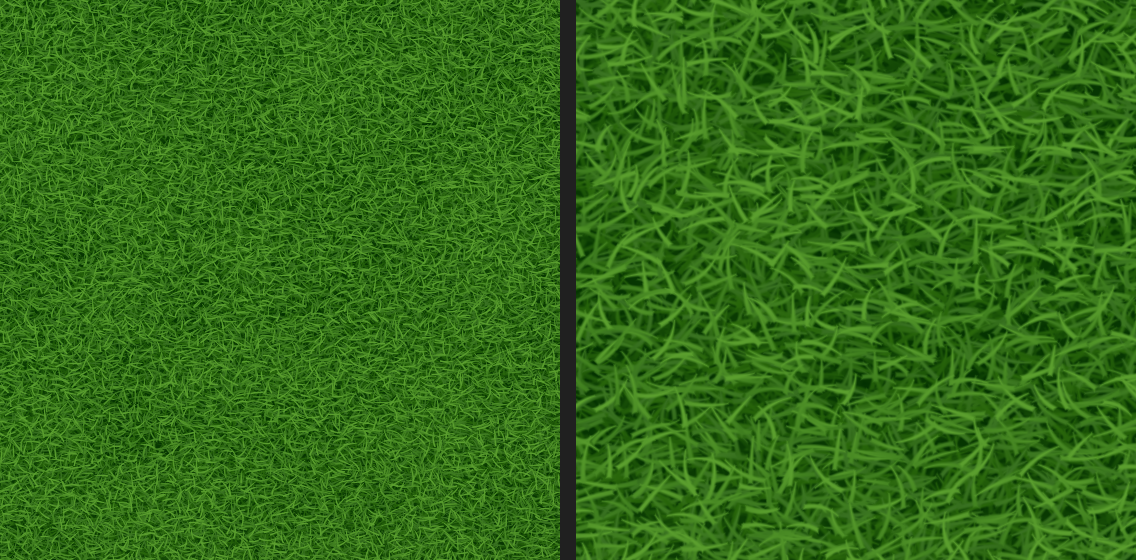
Left: the whole. Right: its middle third, enlarged.
Give the GLSL for this texture, as a WebGL 2 fragment shader.

```glsl
#version 300 es
precision highp float;

uniform vec2 u_resolution;
out vec4 fragColor;

#define LAYERS 14
#define CELLS 60.0
#define HALF_LENGTH 0.0145
#define HALF_WIDTH 0.0014
#define BEND 0.25
#define SOFTNESS 0.0011
#define LAYER_COVER 0.16
#define SHADE_JITTER 0.30
#define ROOT_SHADE 0.14
#define MOTTLE_SCALE 9.0
#define MOTTLE 0.10

const float PI = 3.14159;

// Greens from deep shadow to lit tips, spaced evenly by share of area
const vec3 GREENS[6] = vec3[6](
  vec3(0.04, 0.23, 0.01), vec3(0.11, 0.33, 0.03), vec3(0.16, 0.40, 0.04),
  vec3(0.22, 0.44, 0.13), vec3(0.25, 0.50, 0.12), vec3(0.32, 0.58, 0.16));

// Integer hash: three random values in 0..1
vec3 hash3(ivec3 key) {
  uvec3 v = uvec3(key) * 1664525u + 1013904223u;
  v.x += v.y * v.z;
  v.y += v.z * v.x;
  v.z += v.x * v.y;
  v ^= v >> 16u;
  v.x += v.y * v.z;
  v.y += v.z * v.x;
  v.z += v.x * v.y;
  return vec3(v >> 8u) / 16777216.0;
}

float valueNoise(vec2 p) {
  ivec3 cell = ivec3(floor(p), 99);
  vec2 f = fract(p);
  f = f * f * (3.0 - 2.0 * f);
  float low = mix(hash3(cell).x, hash3(cell + ivec3(1, 0, 0)).x, f.x);
  float high = mix(hash3(cell + ivec3(0, 1, 0)).x, hash3(cell + ivec3(1, 1, 0)).x, f.x);
  return mix(low, high, f.y);
}

// Colour for a brightness rank in 0..1
vec3 grassColor(float rank) {
  float x = clamp((rank - 0.055) / 0.174, -0.4, 5.5);
  int i = int(clamp(floor(x), 0.0, 4.0));
  return mix(GREENS[i], GREENS[i + 1], x - float(i));
}

// Curved, tapered blade: x = coverage, y = position from root (0) to tip (1)
vec2 blade(vec2 p, float angle, float halfLength, float bend, float soft) {
  vec2 axis = vec2(cos(angle), sin(angle));
  vec2 q = vec2(dot(p, axis), dot(p, vec2(-axis.y, axis.x)));
  float s = q.x / halfLength;
  q.y -= bend * halfLength * (s * s - 0.3);
  float along = clamp(0.5 * s + 0.5, 0.0, 1.0);
  float halfWidth = HALF_WIDTH * mix(1.0, 0.2, along * along);
  float d = max(abs(q.y) - halfWidth, abs(q.x) - halfLength);
  return vec2(1.0 - smoothstep(-soft, soft, d), along);
}

void main() {
  vec2 uv = gl_FragCoord.xy / u_resolution.y;
  float soft = max(SOFTNESS, 0.6 / u_resolution.y);
  float mottle = MOTTLE * (valueNoise(uv * MOTTLE_SCALE) - 0.5);
  vec3 color = grassColor(0.04 + mottle);

  // Stack layers from the shaded ground up to the lit top
  for (int layer = 0; layer < LAYERS; layer++) {
    float depthRank = pow(1.0 - LAYER_COVER, float(LAYERS - 1 - layer));
    vec2 grid = uv * CELLS + hash3(ivec3(7, 31, layer)).xy;
    ivec2 home = ivec2(floor(grid));

    for (int y = -1; y <= 1; y++) {
      for (int x = -1; x <= 1; x++) {
        ivec2 cell = home + ivec2(x, y);
        vec3 place = hash3(ivec3(cell, layer + 200));
        vec3 form = hash3(ivec3(cell, layer + 300));

        vec2 offset = (grid - vec2(cell) - place.xy) / CELLS;
        float angle = PI * mix(-0.15, 1.15, place.z);
        float halfLength = HALF_LENGTH * mix(0.6, 1.0, form.x);
        float bend = BEND * (2.0 * form.y - 1.0);
        vec2 hit = blade(offset, angle, halfLength, bend, soft);

        float rank = depthRank + mottle + SHADE_JITTER * (form.z - 0.5)
                   + ROOT_SHADE * (hit.y - 0.5);
        color = mix(color, grassColor(rank), hit.x);
      }
    }
  }
  fragColor = vec4(color, 1.0);
}
```
